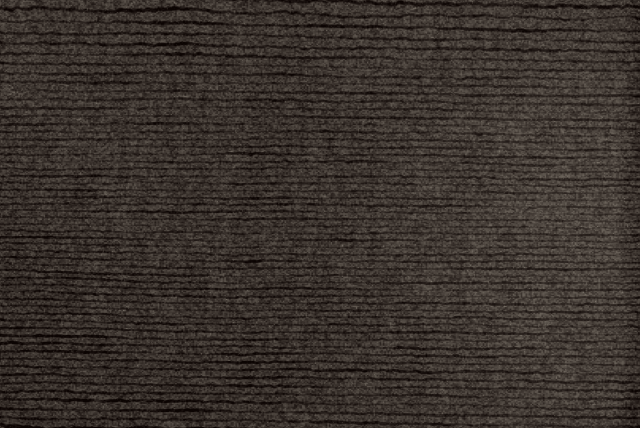
This texture is drawn by a Shadertoy shader. Its source:

```glsl
float hash(vec2 p) {
    vec3 q = fract(vec3(p.xyx) * 0.1031);
    q += dot(q, q.yzx + 33.33);
    return fract((q.x + q.y) * q.z);
}

float noise(vec2 p) {
    vec2 cell = floor(p);
    vec2 f = fract(p);
    f = f * f * (3.0 - 2.0 * f);
    return mix(mix(hash(cell), hash(cell + vec2(1, 0)), f.x),
               mix(hash(cell + vec2(0, 1)), hash(cell + vec2(1, 1)), f.x), f.y);
}

// Running count of ridges: tight in the middle, wide towards the top
float ridgePhase(vec2 uv) {
    float centred = uv.y - 0.5;
    float slope = 0.005 + 0.045 * centred * centred;
    float y = uv.y + slope * uv.x + 0.010 * noise(uv * vec2(2.2, 3.0) + 7.0)
            + 0.0025 * noise(uv * vec2(9.0, 12.0));
    return y * (44.0 + y * (43.0 - 33.0 * y));
}

// Dark cuts between ridges, each with its own wander, width and depth
float grooves(vec2 uv) {
    float phase = ridgePhase(uv);
    float row = floor(phase);
    float wander = 0.22 * (noise(vec2(uv.x * 9.0, row * 7.3)) - 0.5)
                 + 0.20 * (noise(vec2(uv.x * 75.0, row * 3.7)) - 0.5);
    float offset = abs(fract(phase) - 0.5 + wander);
    float wear = noise(vec2(uv.x * 5.0 + 20.0, row * 5.1));
    float chips = noise(vec2(uv.x * 45.0, row * 11.7));
    float topEdge = smoothstep(0.75, 1.0, uv.y);
    float rim = smoothstep(0.45, 0.0, uv.y) * 0.2 + topEdge * 0.35;
    float width = 0.07 + 0.09 * wear + 0.05 * chips - 0.03 * topEdge;
    float blur = max(fwidth(phase) * 0.6, 0.09);
    float depth = clamp(0.3 + 0.6 * wear + 0.35 * (chips - 0.4) + rim, 0.15, 1.25);
    return depth * (1.0 - smoothstep(width - blur, width + blur, offset));
}

// Soft light on the right, falling off at the edges and lower left
float lighting(vec2 uv, float aspect) {
    vec2 p = vec2(uv.x / aspect, uv.y);
    float glow = exp(-dot((p - vec2(0.90, 0.48)) * vec2(3.2, 1.9),
                          (p - vec2(0.90, 0.48)) * vec2(3.2, 1.9)));
    float corner = exp(-6.0 * dot(p, p));
    float edge = smoothstep(0.96, 1.0, p.x);
    return 0.055 * glow - 0.035 * corner - 0.06 * edge
         + 0.025 * (noise(uv * 3.0 + 4.0) - 0.5);
}

void mainImage(out vec4 fragColor, in vec2 fragCoord) {
    vec2 uv = fragCoord / iResolution.y;

    // Sandy grain and faint upright mottling
    float grain = 0.17 * (noise(uv * vec2(270.0, 310.0)) - 0.5)
                + 0.10 * (noise(uv * vec2(130.0, 190.0) + 31.0) - 0.5);
    float mottle = 0.03 * (noise(uv * vec2(55.0, 9.0)) - 0.5);
    float glint = 0.09 * smoothstep(0.86, 1.0, noise(uv * 240.0 + 90.0));

    float cut = grooves(uv);
    float light = lighting(uv, iResolution.x / iResolution.y);
    float tone = 0.243 + light + mottle + glint + grain * (1.0 - 0.45 * min(cut, 1.0));
    tone -= 0.155 * cut;
    tone = max(tone, 0.045);

    // Warm brown-grey ramp from groove to lit ridge
    vec3 grooveColor = vec3(0.09, 0.06, 0.05);
    vec3 ridgeColor = vec3(0.36, 0.33, 0.30);
    vec3 color = mix(grooveColor, ridgeColor, (tone - 0.09) / 0.27);
    fragColor = vec4(clamp(color, 0.0, 1.0), 1.0);
}
```
